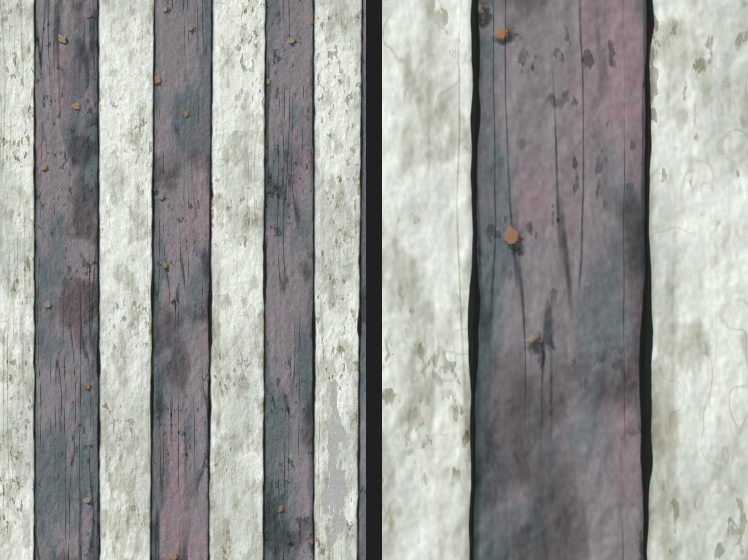
Left, the full canvas; right, a detail of the centre.
A Shadertoy shader for this texture:

```glsl
// Weathered vertical boards painted alternately chalk white and mauve grey.
// Slightly leaning seams split the canvas; stretched noise gives each board
// its grain, cracks, worn paint, dirt and small rusty chips.

#define WHITE vec3(0.885, 0.905, 0.872)
#define MAUVE vec3(0.515, 0.495, 0.510)
#define SLATE vec3(0.385, 0.425, 0.435)
#define DIRT vec3(0.60, 0.59, 0.51)
#define BARE vec3(0.68, 0.685, 0.67)
#define SEAM vec3(0.10, 0.12, 0.105)
#define GAP 0.0021
#define RELIEF 0.30
#define CHIP_CHANCE 0.13

// Seam positions across the canvas, at its top and bottom
const int SEAMS = 7;
const float TOP[SEAMS] = float[](0.095, 0.268, 0.422, 0.580, 0.726, 0.857, 0.990);
const float BOTTOM[SEAMS] = float[](0.095, 0.271, 0.412, 0.569, 0.721, 0.857, 0.978);

float hash(vec2 p) {
    vec3 q = fract(p.xyx * vec3(0.1031, 0.1030, 0.0973));
    q += dot(q, q.yzx + 33.33);
    return fract((q.x + q.y) * q.z);
}

float noise(vec2 p) {
    vec2 i = floor(p), f = fract(p);
    f = f * f * (3.0 - 2.0 * f);
    return mix(mix(hash(i), hash(i + vec2(1, 0)), f.x),
               mix(hash(i + vec2(0, 1)), hash(i + vec2(1, 1)), f.x), f.y);
}

float fbm(vec2 p) {
    float sum = 0.0, amp = 0.533;
    for (int i = 0; i < 4; i++) {
        sum += amp * noise(p);
        p = mat2(1.6, 1.2, -1.2, 1.6) * p + 7.3;
        amp *= 0.5;
    }
    return sum;
}

// Thin lines along the middle level of a noise field
float cracks(vec2 p, float width) {
    return 1.0 - smoothstep(0.0, width, abs(noise(p) - 0.5));
}

// Small irregular chips scattered over a jittered grid: x = chip, y = shadow, z = tint
vec3 chips(vec2 p) {
    vec3 result = vec3(0.0);
    vec2 g = p * 13.0, cell = floor(g);
    float rough = 0.32 * (fbm(p * 75.0) - 0.5);
    for (int k = 0; k < 9; k++) {
        vec2 c = cell + vec2(k % 3, k / 3) - 1.0;
        if (hash(c + 41.0) > CHIP_CHANCE) continue;
        vec2 d = g - c - vec2(hash(c + 3.0), hash(c + 9.0));
        float radius = mix(0.04, 0.13, hash(c + 17.0));
        float chip = 1.0 - smoothstep(-0.02, 0.03, length(d) + rough - radius);
        float shade = 1.0 - smoothstep(-0.02, 0.08, length(d + vec2(-0.05, 0.06)) + rough - radius);
        result.xy = max(result.xy, vec2(chip, shade));
        if (chip > 0.0) result.z = hash(c + 23.0);
    }
    return result;
}

void mainImage(out vec4 fragColor, in vec2 fragCoord) {
    vec2 p = fragCoord / iResolution.x;
    float y = fragCoord.y / iResolution.y, px = 1.0 / iResolution.x;

    // Find the board, the nearest seam and how dark that seam is
    int board = 0;
    float edge = 1.0, seam = 0.0;
    for (int i = 0; i < SEAMS; i++) {
        float id = float(i) * 5.7;
        float x = mix(BOTTOM[i], TOP[i], y) + 0.004 * (fbm(vec2(p.y * 22.0, id)) - 0.5);
        float opening = smoothstep(0.55, 0.8, noise(vec2(p.y * 11.0, id + 2.0)))
                      * exp(-18.0 * (y - 0.42) * (y - 0.42));
        float halfGap = GAP * (0.45 + noise(vec2(p.y * 35.0, id + 4.0)) + 1.6 * opening);
        float d = abs(p.x - x);
        seam = max(seam, 1.0 - smoothstep(halfGap - px, halfGap + px, d));
        edge = min(edge, d);
        if (p.x > x) board++;
    }
    bool isGrey = board % 2 == 1;
    vec2 q = p + float(board) * vec2(3.17, 5.31);

    // Shared surface: long grain, broken cracks and lumpy paint
    float bend = 1.2 * fbm(q * vec2(7.0, 4.0));
    float grain = noise(vec2(q.x * 150.0 + bend, q.y * 5.0)) - 0.5;
    float worn = smoothstep(0.44, 0.64, fbm(q * vec2(16.0, 4.0) + 11.0));
    float split = cracks(vec2(q.x * 75.0 + bend, q.y * 3.5), 0.10) * worn;
    float lump = fbm(q * vec2(75.0, 48.0)) - fbm((q + vec2(-0.003, 0.003)) * vec2(75.0, 48.0));
    float fine = noise(q * vec2(300.0, 190.0)) - 0.5;
    float low = 1.0 - smoothstep(0.0, 0.65, y);
    float rim = 1.0 - smoothstep(0.0, 0.028, edge);
    float flecks = smoothstep(0.64, 0.74, fbm(q * vec2(100.0, 50.0))) * smoothstep(0.38, 0.6, fbm(q * 8.0));

    vec3 color;
    if (isGrey) {
        // Mauve coat rubbed to slate at the rims and in patches
        float rub = fbm(q * vec2(13.0, 4.5)) + 0.16 * rim + 0.12 * grain;
        color = mix(MAUVE, SLATE, smoothstep(0.48, 0.66, rub));
        color += vec3(0.035, -0.005, 0.0) * smoothstep(0.52, 0.66, fbm(q * vec2(11.0, 5.0) + 31.0));
        color *= 1.0 - 0.28 * smoothstep(0.6, 0.75, fbm(q * vec2(10.0, 7.0) + 19.0));
        color = mix(color, SLATE * 0.55, 0.65 * split + 0.55 * flecks);
        color += 0.05 * grain + 0.05 * fine + 0.65 * RELIEF * lump;
        vec3 chip = chips(p);
        color = mix(color, SEAM, 0.6 * chip.y);
        vec3 rust = mix(vec3(0.68, 0.40, 0.27), vec3(0.64, 0.61, 0.50), chip.z);
        color = mix(color, rust, 0.85 * chip.x);
    } else {
        // Chalky coat with fine crazing and dirt gathering low down
        float cloud = fbm(q * vec2(12.0, 6.0) + 5.0);
        color = WHITE - 0.10 * smoothstep(0.43, 0.68, cloud);
        float grime = smoothstep(0.56, 0.74, fbm(q * vec2(40.0, 18.0)) + 0.10 * low);
        color = mix(color, DIRT, 0.40 * grime + 0.50 * split + 0.75 * flecks);
        float crazing = cracks(q * vec2(65.0, 38.0) + 3.0 * bend, 0.07);
        color = mix(color, DIRT, 0.30 * crazing * smoothstep(0.45, 0.65, fbm(q * 14.0)));
        color += 0.045 * grain + 0.05 * fine + RELIEF * lump;
        // Flaked area near the foot of the last white board
        if (board == SEAMS - 1) {
            vec2 away = (vec2(p.x, y) - vec2(0.915, 0.17)) / vec2(0.035, 0.12);
            float flake = fbm(q * vec2(45.0, 24.0)) - 0.20 * dot(away, away);
            color = mix(color, BARE + 0.06 * fine, 0.9 * smoothstep(0.38, 0.42, flake));
        }
    }

    // Soft shading beside the seams, then the dark seams themselves
    color *= 1.0 - 0.22 * (1.0 - smoothstep(0.0, 0.009, edge));
    color = mix(color, SEAM, 0.92 * seam);
    fragColor = vec4(clamp(color, 0.0, 1.0), 1.0);
}
```
